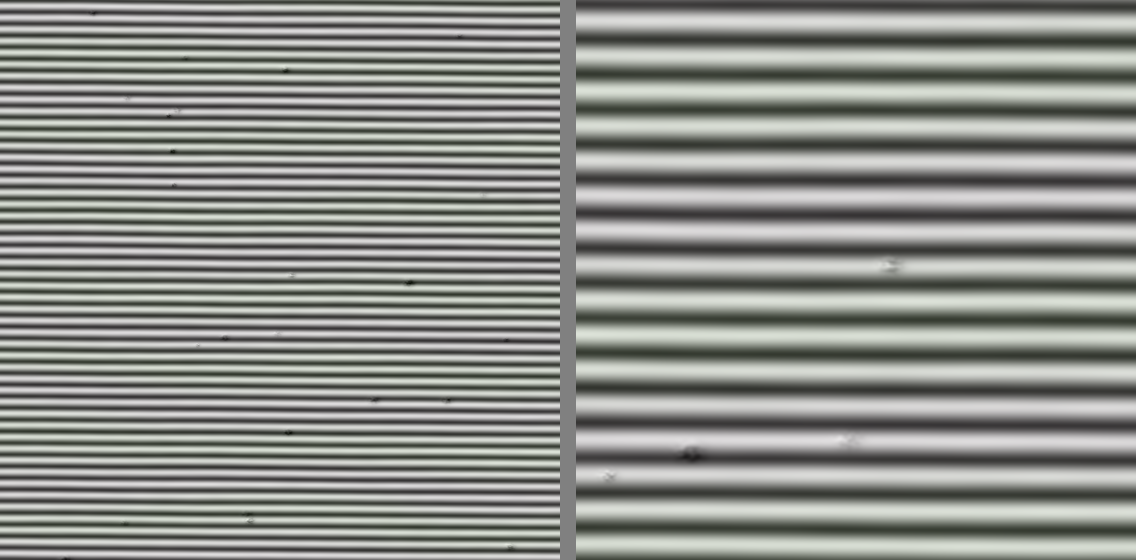
Left, the full canvas; right, a detail of the centre.
This texture is drawn by a Shadertoy shader. Its source:

```glsl
// Ribbed grey metal sheet: fine, slightly tilted horizontal ridges with faint tint bands and small dents.
#define RIDGES 48.1        // ridges over the canvas height
#define TILT 0.0065        // drop of each ridge from left to right
#define PHASE 0.516        // position of the first crest, in ridges from the top
#define SKEW 0.10          // lean of the ridge profile
#define CREST_GAIN 0.85    // below 1 widens the bright crests
#define TINT_BANDS 7.35    // green to violet cycles over the height
#define TINT 0.017         // strength of the tint
#define WEAR 0.035         // strength of streaks and row variation
#define DENTS 24           // number of small blemishes
#define DENT_SIZE 0.0055   // typical blemish radius
#define GROOVE vec3(0.215, 0.222, 0.203)
#define CREST vec3(0.848, 0.856, 0.838)

const float TAU = 6.2831853;

vec2 hash2(vec2 p) {
    vec3 q = fract(vec3(p.xyx) * vec3(0.1031, 0.1030, 0.0973));
    q += dot(q, q.yzx + 33.33);
    return fract((q.xx + q.yz) * q.zy);
}

// Dot product of a random lattice gradient with the offset from its corner
float cornerSlope(vec2 cell, vec2 offset) {
    float angle = TAU * hash2(cell).x;
    return dot(vec2(cos(angle), sin(angle)), offset);
}

float gradientNoise(vec2 p) {
    vec2 i = floor(p), f = p - i;
    vec2 u = f * f * f * (f * (f * 6.0 - 15.0) + 10.0);
    vec2 e = vec2(0.0, 1.0);
    float low = mix(cornerSlope(i, f), cornerSlope(i + e.yx, f - e.yx), u.x);
    float high = mix(cornerSlope(i + e.xy, f - e.xy), cornerSlope(i + e.yy, f - e.yy), u.x);
    return mix(low, high, u.y);
}

// Rounded ridge height, 0 in the groove and 1 on the crest
float ridgeProfile(float row) {
    float angle = TAU * (row - PHASE);
    float wave = 0.5 + 0.5 * cos(angle + SKEW * cos(angle));
    float visible = 1.0 - smoothstep(0.4, 1.0, fwidth(row));
    return mix(0.53, pow(wave, CREST_GAIN), visible);
}

// Scattered dents, each lit on one side and shaded on the other
float dentShade(vec2 p) {
    float shade = 0.0;
    for (int k = 0; k < DENTS; k++) {
        vec2 centre = hash2(vec2(float(k) + 3.7, 17.3));
        vec2 trait = hash2(vec2(41.9, float(k) + 8.1));
        float size = DENT_SIZE * mix(0.6, 1.4, trait.x);
        vec2 d = (p - centre) / (size * vec2(1.3, 0.9));
        float relief = 0.55 * (d.y - d.x) - 0.45 + 0.9 * gradientNoise(d * 1.5 + centre * 90.0);
        shade += exp(-dot(d, d)) * relief * mix(0.12, 0.38, trait.y);
    }
    return shade;
}

void mainImage(out vec4 fragColor, in vec2 fragCoord) {
    vec2 uv = fragCoord / iResolution.xy;
    float depth = 1.0 - uv.y - TILT * uv.x;

    // Ridges with a slight waver along their length
    float row = depth * RIDGES + 0.05 * gradientNoise(vec2(uv.x * 4.0, depth * 12.0));
    vec3 color = mix(GROOVE, CREST, ridgeProfile(row));

    // Brightness differs a little by row and in long thin streaks
    float rowTone = gradientNoise(vec2(uv.x * 1.5, row * 0.8));
    float streak = gradientNoise(vec2(uv.x * 22.0, row * 2.3) + 31.0);
    color += WEAR * (rowTone + 0.6 * streak);

    // Broad soft bands drifting between green and violet
    float drift = 0.35 * gradientNoise(vec2(uv.x * 2.0, depth * 5.0) + 7.0);
    float tint = cos(TAU * ((depth - 0.02 * uv.x) * TINT_BANDS - 0.25 + drift));
    color += TINT * tint * vec3(0.35, -0.6, 0.7);

    color += dentShade(uv);
    fragColor = vec4(clamp(color, 0.0, 1.0), 1.0);
}
```
